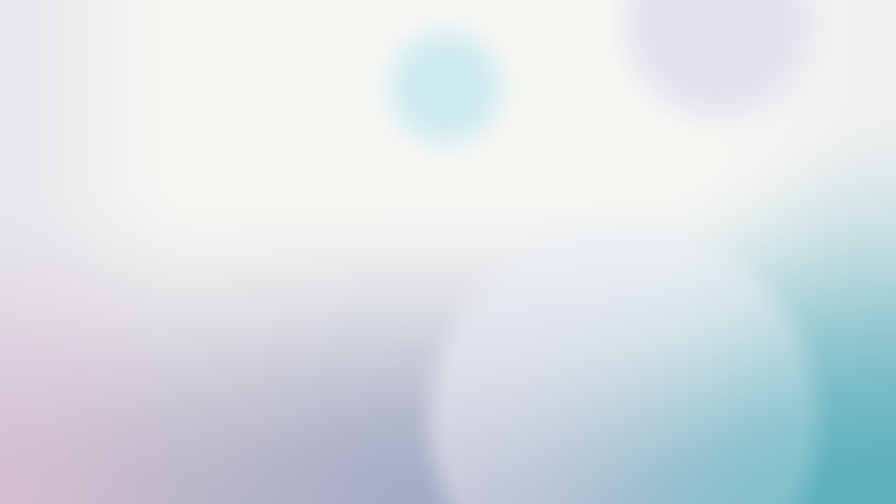
Write a Shadertoy shader that draws this background.

```glsl
#define HORIZON_LEFT 0.65
#define HORIZON_RIGHT 0.82
#define PANE_CENTER vec2(1.238, 0.167)
#define PANE_RADIUS 0.385
#define CYAN_CENTER vec2(0.884, 0.826)
#define CYAN_RADIUS 0.108
#define LILAC_CENTER vec2(1.424, 0.954)
#define LILAC_RADIUS 0.185

const vec3 WARM_WHITE = vec3(0.970, 0.970, 0.957);
const vec3 COOL_WHITE = vec3(0.910, 0.910, 0.927);
const vec3 PINK       = vec3(0.825, 0.745, 0.815);
const vec3 MAUVE      = vec3(0.730, 0.720, 0.790);
const vec3 SLATE      = vec3(0.655, 0.675, 0.770);
const vec3 TEAL       = vec3(0.365, 0.690, 0.740);
const vec3 PANE_TINT  = vec3(0.925, 0.935, 0.960);
const vec3 CYAN       = vec3(0.810, 0.920, 0.945);
const vec3 LILAC      = vec3(0.898, 0.888, 0.935);

// Falls from 1 to 0 as value rises from inner to outer
float fade(float inner, float outer, float value) {
    return 1.0 - smoothstep(inner, outer, value);
}

// Soft disc coverage, blurred on both sides of its radius
float softDisc(vec2 p, vec2 center, float radius, float blur) {
    return fade(radius - blur, radius + blur, length(p - center));
}

// Pale upper field, cooler towards both sides
vec3 skyColor(vec2 p, float width) {
    float leftShade = fade(0.0, 0.40, p.x);
    float rightShade = 0.5 * smoothstep(width - 0.5, width, p.x);
    return mix(WARM_WHITE, COOL_WHITE, max(leftShade, rightShade));
}

// Horizontal sweep of hues along the lower edge
vec3 floorColor(float x) {
    vec3 color = mix(PINK, MAUVE, smoothstep(0.0, 0.45, x));
    color = mix(color, SLATE, smoothstep(0.35, 0.82, x));
    return mix(color, TEAL, smoothstep(0.92, 1.62, x));
}

void mainImage(out vec4 fragColor, in vec2 fragCoord) {
    vec2 p = fragCoord / iResolution.y;
    float width = iResolution.x / iResolution.y;

    // Background: the coloured haze climbs higher on the right
    float horizon = mix(HORIZON_LEFT, HORIZON_RIGHT, smoothstep(1.3, width, p.x));
    float haze = fade(0.0, horizon, p.y);
    vec3 color = mix(skyColor(p, width), floorColor(p.x), haze);

    // Translucent pane, clearer towards its lower right
    vec2 q = p - PANE_CENTER;
    float opacity = mix(0.25, 0.60, smoothstep(-0.30, 0.35, q.y - 0.6 * q.x));
    float pane = softDisc(p, PANE_CENTER, PANE_RADIUS, 0.04);
    color = mix(color, PANE_TINT, pane * opacity);

    // Blurred discs near the top
    color = mix(color, CYAN, softDisc(p, CYAN_CENTER, CYAN_RADIUS, 0.055));
    color = mix(color, LILAC, softDisc(p, LILAC_CENTER, LILAC_RADIUS, 0.055));

    fragColor = vec4(color, 1.0);
}
```
